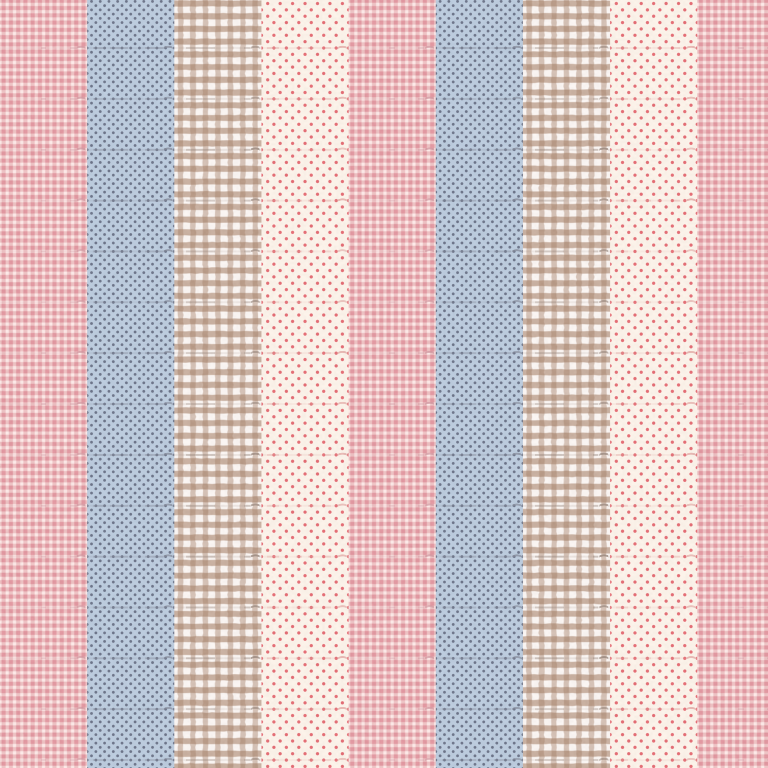
Reproduce this pattern procedurally as a three.js fragment shader.

```glsl
// Patchwork cloth of vertical stripes: pink gingham, blue pin dots, brown gingham
// and cream with red dots. Each stripe is a column of short tiles whose checks and
// staggered dots come from repeats; faint broken seams mark where tiles meet.
varying vec2 vUv;

const vec2 TILES = vec2(8.812, 15.10);   // tiles across and up the canvas
const float SEAM_OFFSET = 0.156;         // height of the lowest seam, in tiles
const float SOFT = 0.0009;               // edge softness, in canvas units

float hash(vec2 p) {
  return fract(sin(dot(p, vec2(127.1, 311.7))) * 43758.5453);
}

float noise(vec2 p) {
  vec2 cell = floor(p);
  vec2 f = fract(p);
  f = f * f * (3.0 - 2.0 * f);
  float low = mix(hash(cell), hash(cell + vec2(1.0, 0.0)), f.x);
  float high = mix(hash(cell + vec2(0.0, 1.0)), hash(cell + vec2(1.0, 1.0)), f.x);
  return mix(low, high, f.y);
}

// Soft woven bands along both axes; p is in tiles, width is a share of a cell.
vec2 wovenBands(vec2 p, vec2 count, vec2 width) {
  vec2 soft = 1.3 * SOFT * TILES * count;
  vec2 fromCentre = abs(fract(p * count) - 0.5);
  return 1.0 - smoothstep(0.5 * width - soft, 0.5 * width + soft, fromCentre);
}

// Two interleaved grids of round dots; the radius is in canvas units.
float staggeredDots(vec2 p, vec2 count, float radius) {
  vec2 pitch = 1.0 / (TILES * count);
  vec2 q = p * count;
  float corner = length((fract(q + 0.5) - 0.5) * pitch);
  float centre = length((fract(q) - 0.5) * pitch);
  return 1.0 - smoothstep(radius - SOFT, radius + SOFT, min(corner, centre));
}

vec3 gingham(vec2 bands, vec3 ground, vec3 upright, vec3 level, vec3 crossing) {
  return mix(mix(ground, upright, bands.x), mix(level, crossing, bands.x), bands.y);
}

vec3 pinkGingham(vec2 p) {
  vec2 bands = wovenBands(p, vec2(12.0, 7.0), vec2(0.56));
  return gingham(bands, vec3(0.985, 0.91, 0.905), vec3(0.93, 0.765, 0.77),
                 vec3(0.925, 0.755, 0.76), vec3(0.88, 0.595, 0.63));
}

vec3 blueDots(vec2 p) {
  float dots = staggeredDots(p, vec2(10.0, 6.0), 0.0018);
  return mix(vec3(0.735, 0.795, 0.865), vec3(0.43, 0.46, 0.54), dots);
}

vec3 brownGingham(vec2 p) {
  vec2 wobble = 0.012 * vec2(noise(p * 16.0), noise(p * 16.0 + 37.0)) - 0.006;
  vec2 bands = wovenBands(p + wobble, vec2(7.0, 4.0), vec2(0.43, 0.47));
  return gingham(bands, vec3(0.975, 0.955, 0.945), vec3(0.83, 0.755, 0.71),
                 vec3(0.785, 0.69, 0.63), vec3(0.72, 0.605, 0.53));
}

vec3 creamDots(vec2 p) {
  float dots = staggeredDots(p, vec2(7.0, 4.0), 0.0021);
  return mix(vec3(0.98, 0.945, 0.91), vec3(0.89, 0.43, 0.46), dots);
}

// Broken thread along a tile joint, heavier at the right end of each stripe.
float seamMark(vec2 p, float stripe) {
  float x = fract(p.x);
  float row = floor(p.y + 0.5);
  float rise = (p.y - row) / TILES.y;
  float dash = step(0.55, hash(vec2(floor(x * 15.0), stripe)));
  float end = smoothstep(0.86, 0.89, x) * (1.0 - smoothstep(0.97, 0.99, x));
  float arch = end * 0.0016 * sin((x - 0.87) * 26.0);
  float line = 1.0 - smoothstep(0.0006, 0.0006 + 1.5 * SOFT, abs(rise - arch));
  float wear = 0.7 + 0.3 * hash(vec2(row, stripe));
  return line * wear * max(0.15 + 0.3 * dash, 0.75 * end);
}

vec3 stripeColor(float index, vec2 p) {
  float kind = mod(index, 4.0);
  vec3 cloth = creamDots(p);
  vec3 thread = vec3(0.87, 0.62, 0.61);
  if (kind < 0.5) {
    cloth = pinkGingham(p);
    thread = vec3(0.79, 0.55, 0.59);
  } else if (kind < 1.5) {
    cloth = blueDots(p);
    thread = vec3(0.52, 0.54, 0.60);
  } else if (kind < 2.5) {
    cloth = brownGingham(p);
    thread = vec3(0.58, 0.51, 0.47);
  }
  return mix(cloth, thread, seamMark(p, kind));
}

void main() {
  vec2 p = vUv * TILES - vec2(0.0, SEAM_OFFSET);

  // Blend the two stripes on either side of the nearest edge.
  float edge = floor(p.x + 0.5);
  float soft = SOFT * TILES.x;
  float side = smoothstep(-soft, soft, p.x - edge);
  vec3 color = mix(stripeColor(edge - 1.0, p), stripeColor(edge, p), side);

  // Fine cloth grain.
  color += 0.022 * (noise(vUv * 330.0) - 0.5);
  gl_FragColor = vec4(clamp(color, 0.0, 1.0), 1.0);
}
```
